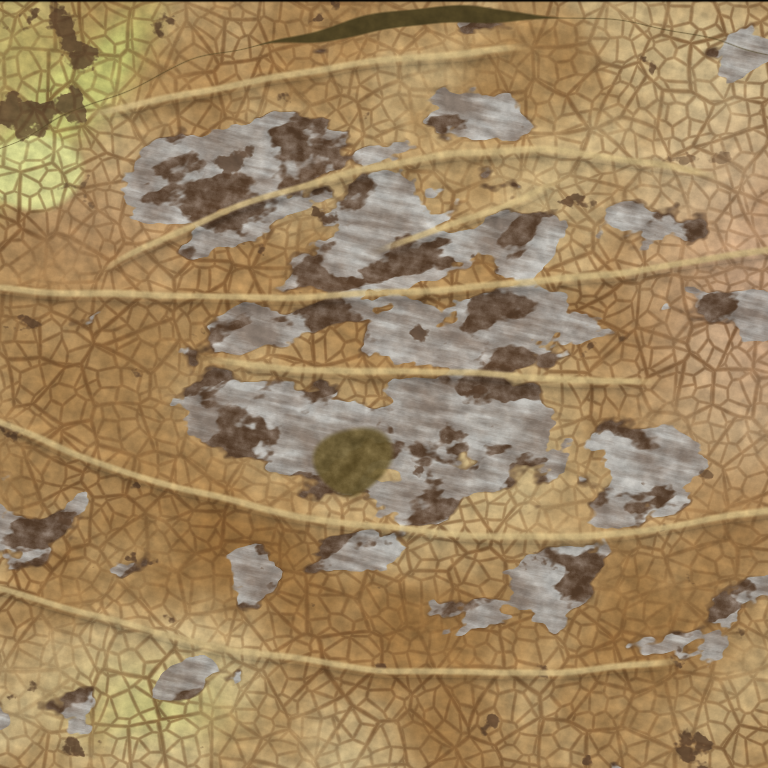
Give the GLSL for this texture, as a Shadertoy shader.

```glsl
const vec3 TAN = vec3(0.68, 0.55, 0.37);
const vec3 SAND = vec3(0.79, 0.71, 0.53);
const vec3 OCHRE = vec3(0.56, 0.41, 0.23);
const vec3 BLUSH = vec3(0.77, 0.64, 0.53);
const vec3 CRACK = vec3(0.39, 0.25, 0.13);
const vec3 UMBER = vec3(0.33, 0.24, 0.17);
const vec3 GREY = vec3(0.52, 0.47, 0.43);
const vec3 SILVER = vec3(0.70, 0.69, 0.67);
const vec3 CREAM = vec3(0.80, 0.71, 0.51);
const vec3 LIME = vec3(0.76, 0.78, 0.46);
const vec3 OLIVE = vec3(0.40, 0.34, 0.19);

const float COARSE_CELLS = 17.0;
const float FINE_CELLS = 40.0;
const float PATCH_SCALE = 7.0;
const float VEIN_WIDTH = 0.0042;

// Each vein: heights at the left, middle and right, then its span in x
const int VEINS = 7;
const vec3 VEIN_HEIGHT[VEINS] = vec3[](
    vec3(0.622, 0.620, 0.674), vec3(0.550, 0.515, 0.500),
    vec3(0.450, 0.312, 0.335), vec3(0.235, 0.130, 0.160),
    vec3(0.820, 0.920, 0.945), vec3(0.560, 0.785, 0.750),
    vec3(0.480, 0.675, 0.860));
const vec2 VEIN_SPAN[VEINS] = vec2[](
    vec2(-0.1, 1.1), vec2(0.25, 0.87), vec2(-0.1, 1.1), vec2(-0.1, 0.9),
    vec2(0.10, 0.70), vec2(0.12, 0.95), vec2(0.48, 0.75));

vec2 hash2(vec2 p) {
    vec3 q = fract(p.xyx * vec3(0.1031, 0.1030, 0.0973));
    q += dot(q, q.yzx + 33.33);
    return fract((q.xx + q.yz) * q.zy);
}

float corner(vec2 cell, vec2 offset) {
    return dot(hash2(cell) * 2.0 - 1.0, offset);
}

float gradientNoise(vec2 p) {
    vec2 i = floor(p), f = fract(p), e = vec2(1.0, 0.0);
    vec2 u = f * f * f * (f * (f * 6.0 - 15.0) + 10.0);
    return mix(mix(corner(i, f), corner(i + e, f - e), u.x),
               mix(corner(i + e.yx, f - e.yx), corner(i + 1.0, f - 1.0), u.x), u.y);
}

float fbm(vec2 p) {
    float sum = 0.0, amp = 0.6;
    for (int i = 0; i < 5; i++) {
        sum += amp * gradientNoise(p);
        p = mat2(1.6, 1.2, -1.2, 1.6) * p + 7.3;
        amp *= 0.52;
    }
    return sum;
}

// Distance to the nearest Voronoi border, in cell units
float cellBorder(vec2 p) {
    vec2 i = floor(p), f = fract(p), nearest = vec2(9.0);
    for (int k = 0; k < 9; k++) {
        vec2 g = vec2(k % 3 - 1, k / 3 - 1);
        vec2 r = g + hash2(i + g) - f;
        if (dot(r, r) < dot(nearest, nearest)) nearest = r;
    }
    float border = 1.0;
    for (int k = 0; k < 25; k++) {
        vec2 g = vec2(k % 5 - 2, k / 5 - 2);
        vec2 r = g + hash2(i + g) - f, d = r - nearest;
        if (dot(d, d) > 1e-4) border = min(border, dot(0.5 * (r + nearest), normalize(d)));
    }
    return border;
}

float glow(vec2 p, vec2 centre, vec2 radius) {
    vec2 q = (p - centre) / radius;
    return exp(-dot(q, q));
}

void mainImage(out vec4 fragColor, in vec2 fragCoord) {
    vec2 uv = fragCoord / iResolution.xy;
    vec2 warp = vec2(gradientNoise(uv * 9.0), gradientNoise(uv * 9.0 + 31.0));
    vec2 p = uv + 0.018 * warp;
    float grain = fbm(uv * 55.0);
    float tone = fbm(uv * 4.0 + 3.0);

    // Dry leaf ground
    float pale = glow(uv, vec2(0.10, 0.04), vec2(0.45, 0.13)) + 0.8 * glow(uv, vec2(0.85, 0.85), vec2(0.35, 0.2));
    float blush = glow(uv, vec2(1.0, 0.62), vec2(0.16, 0.22)) + 0.4 * glow(uv, vec2(0.12, 0.72), vec2(0.15, 0.1));
    float burnt = glow(uv, vec2(0.22, 0.27), vec2(0.28, 0.09)) + 0.5 * glow(uv, vec2(0.75, 0.2), vec2(0.3, 0.1));
    vec3 col = mix(TAN, SAND, clamp(0.7 * pale + 1.8 * tone + 0.12, 0.0, 1.0));
    col = mix(col, OCHRE, clamp(0.65 * burnt - 1.8 * tone + 0.08, 0.0, 0.9));
    col = mix(col, BLUSH, min(0.85 * blush, 1.0));

    // Green corner
    float ray = abs(p.y - 0.78 - 0.95 * p.x) / 0.045;
    float green = exp(-ray * ray) * smoothstep(0.25, 0.12, uv.x) + 0.5 * glow(uv, vec2(0.02, 0.92), vec2(0.12));
    green += 0.5 * glow(p, vec2(0.2, 0.08), vec2(0.09, 0.05));
    col = mix(col, LIME, clamp(green, 0.0, 0.8));
    float lobe = length((p - vec2(0.04, 0.775)) / vec2(0.07, 0.055));
    col = mix(col, vec3(0.84, 0.84, 0.57), 0.9 * smoothstep(1.08, 0.85, lobe));

    // Net of fine cracks
    float strength = clamp(0.55 + 1.4 * fbm(uv * 6.0 + 50.0), 0.15, 0.9);
    float fine = smoothstep(0.14, 0.015, cellBorder(p * FINE_CELLS));
    float coarse = smoothstep(0.075, 0.01, cellBorder(p * COARSE_CELLS + 9.0));
    col = mix(col, CRACK, max(0.6 * fine, 0.75 * coarse) * strength);

    // Veins: ridge, lit upper side and shaded lower side
    float ridge = 0.0, shade = 0.0, nearVein = 0.0;
    for (int i = 0; i < VEINS; i++) {
        vec3 h = VEIN_HEIGHT[i];
        vec2 span = VEIN_SPAN[i];
        float bend = 2.0 * (h.x + h.z - 2.0 * h.y);
        float d = uv.y - (h.x + (h.z - h.x - bend) * uv.x + bend * uv.x * uv.x) - 0.009 * warp.x;
        float on = smoothstep(span.x, span.x + 0.06, uv.x) * smoothstep(span.y, span.y - 0.06, uv.x);
        ridge = max(ridge, on * smoothstep(VEIN_WIDTH * 1.6, VEIN_WIDTH * 0.4, abs(d)));
        nearVein = max(nearVein, on * exp(-d * d / 0.00022));
        shade += on * (0.22 * exp(-abs(d - 0.012) / 0.014) - 0.5 * exp(-abs(d + 0.010) / 0.006));
    }

    // Worn patches, grey film over dark decay
    vec2 q = vec2(p.x * 0.8, p.y * 1.25 - 0.15 * p.x) * PATCH_SCALE;
    float region = glow(uv, vec2(0.57, 0.53), vec2(0.34, 0.27)) + 0.65 * glow(uv, vec2(0.36, 0.79), vec2(0.18, 0.13));
    region += 0.6 * glow(uv, vec2(0.02, 0.33), vec2(0.09, 0.06)) + 0.45 * glow(uv, vec2(0.93, 0.91), vec2(0.1, 0.05));
    region += 0.5 * glow(uv, vec2(0.68, 0.19), vec2(0.15, 0.08)) + 0.4 * glow(uv, vec2(0.3, 0.24), vec2(0.08, 0.05));
    float wear = 1.35 * fbm(q + 20.0) + 0.5 * min(region, 1.1) - 0.31 - 0.2 * nearVein;
    float decay = fbm(q * 1.5 + 71.0);
    float fibre = fbm(vec2(uv.x * 14.0, (uv.y + 0.22 * uv.x) * 85.0));
    vec3 film = mix(GREY, SILVER, clamp(0.55 + 1.4 * fibre + 2.0 * fbm(uv * 13.0 + 5.0), 0.0, 1.1));
    vec3 rot = mix(UMBER, GREY, clamp(0.28 + 1.1 * grain + 0.7 * fibre, 0.0, 1.0));
    film = mix(film, rot, smoothstep(0.04, 0.10, decay));
    col = mix(col, UMBER, 0.55 * smoothstep(-0.05, 0.0, wear) * smoothstep(-0.1, 0.1, decay));
    col = mix(col, film, 0.94 * smoothstep(-0.012, 0.018, wear));

    // Scattered dark spots, denser in the green corner
    float spots = fbm(uv * vec2(15.0, 17.0) + 90.0) + 0.22 * glow(uv, vec2(0.02, 0.92), vec2(0.13, 0.2));
    col = mix(col, UMBER, 0.8 * smoothstep(0.27, 0.34, spots) * (1.0 - min(blush, 1.0)));

    // Olive blot and the slit near the top
    vec2 blot = (p - vec2(0.46, 0.395)) / vec2(0.046 + 0.25 * (uv.y - 0.395), 0.045);
    col = mix(col, OLIVE + 0.1 * grain, 0.9 * smoothstep(1.1, 0.9, length(blot)));
    float slit = abs(p.y - 0.978 + 0.4 * (p.x - 0.58) * (p.x - 0.72)) - 0.012 * smoothstep(0.32, 0.48, uv.x) * smoothstep(0.74, 0.6, uv.x);
    col = mix(col, OLIVE * 0.75, smoothstep(0.002, -0.002, slit));

    // Relief, grain and the dark top margin
    col = mix(col, CREAM, 0.8 * ridge);
    col *= 1.0 + 0.45 * shade + 0.32 * grain + 0.12 * fibre;
    col *= smoothstep(1.0, 0.996, uv.y);
    fragColor = vec4(clamp(col, 0.0, 1.0), 1.0);
}
```
